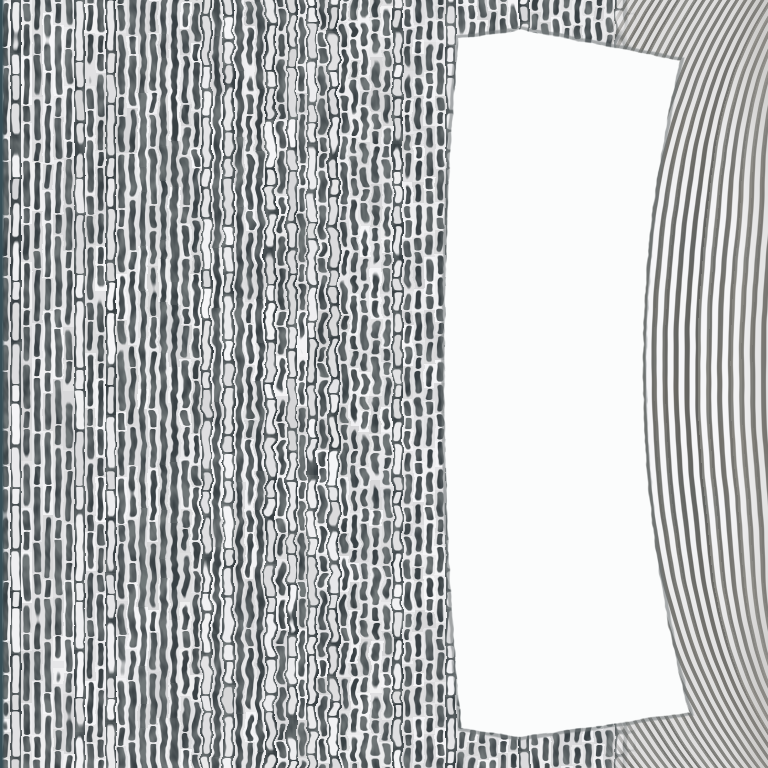
Give the GLSL for this pattern, as a Shadertoy shader.

```glsl
// Dark beaded stripes, a bowed blank panel and fine curved lines on the right.
const float PITCH = 0.0138;        // width of one stripe column
const float ARC_PITCH = 0.0142;    // spacing of the curved lines
const float MID_Y = 0.52;          // height at which the panel is narrowest
const float LEFT_X = 0.579;
const float RIGHT_X = 0.8375;
const float LEFT_BOW = 0.10;
const float RIGHT_BOW = 0.30;
const float ARC_FLARE = 0.80;      // extra bend of the arcs near the corners
const float PALE_SHARE = 0.30;     // share of columns with pale beads on dark
const vec3 PAPER = vec3(0.985, 0.99, 0.99);
const vec3 THREAD = vec3(0.965, 0.965, 0.972);
const vec3 SLATE = vec3(0.22, 0.25, 0.265);
const vec3 ASH = vec3(0.44, 0.465, 0.47);
const vec3 TEAL = vec3(0.22, 0.31, 0.34);
const vec3 TAUPE = vec3(0.47, 0.46, 0.435);

float hash(vec2 p) {
    vec3 q = fract(vec3(p.xyx) * 0.1031);
    q += dot(q, q.yzx + 33.33);
    return fract((q.x + q.y) * q.z);
}

float layeredSines(vec2 p) {
    float sum = 0.0, amp = 0.5;
    for (int i = 0; i < 3; i++) {
        sum += amp * sin(p.x + 1.7 * sin(p.y)) * cos(p.y - 0.6 * p.x);
        p = mat2(1.5, 1.1, -1.1, 1.5) * p + 2.3;
        amp *= 0.5;
    }
    return sum;
}

float roundBox(vec2 p, vec2 halfSize, float radius) {
    vec2 q = abs(p) - halfSize + radius;
    return length(max(q, 0.0)) + min(max(q.x, q.y), 0.0) - radius;
}

// Columns of capsules, most of them dark between pale strands.
vec3 beadedStripes(vec2 uv, float blur) {
    float wobble = mix(0.10, 0.42, smoothstep(0.02, 0.36, uv.x));
    wobble *= 1.0 - 0.5 * smoothstep(0.46, 0.57, uv.x);
    float u = uv.x / PITCH + wobble * layeredSines(uv * vec2(60.0, 75.0));
    float column = floor(u);
    float seed = hash(vec2(column, 7.0));
    float paleColumn = step(1.0 - PALE_SHARE, seed);

    float columnPos = clamp(column * PITCH, 0.0, 1.0);
    float nearPanel = smoothstep(0.26, 0.54, columnPos);
    float beadLength = mix(2.8 + 1.6 * hash(vec2(column, 3.0)), 2.0, nearPanel);
    float v = uv.y / (PITCH * beadLength) + seed * 17.0;
    v += 0.28 * sin(uv.y * 47.0 + column * 2.1) + 0.15 * sin(uv.y * 91.0 + seed * 6.0);
    float row = floor(v);
    float beadSeed = hash(vec2(column, row));

    // Some columns on the left stay as unbroken lines.
    float unbroken = step(seed, 0.32) * (1.0 - step(0.42, columnPos));
    vec2 p = vec2(fract(u) - 0.5, (fract(v) - 0.5) * beadLength);
    p.x += 0.10 * (beadSeed - 0.5) * p.y * (1.0 - unbroken);
    vec2 halfSize = vec2(0.24 + 0.08 * beadSeed, 0.5 * beadLength - 0.13);
    halfSize.x += 0.04 * paleColumn;
    halfSize.y += unbroken * 5.0;
    float bead = roundBox(p, halfSize, 0.24);
    float dark = smoothstep(blur, -blur, bead);
    dark = mix(dark, 1.0 - dark, paleColumn);

    float tone = 0.5 + 0.8 * layeredSines(uv * vec2(150.0, 70.0)) + 0.5 * (beadSeed - 0.5);
    vec3 ink = mix(SLATE, ASH, clamp(tone, 0.0, 1.0));
    vec3 strand = THREAD * mix(0.87, 1.0, hash(vec2(column, row + 31.0)));
    vec3 color = mix(strand, ink, dark);
    return mix(TEAL, color, smoothstep(0.002, 0.007, uv.x));
}

// Lines that follow the bowed right side and flare toward the corners.
vec3 curvedLines(vec2 uv, float blur) {
    float dy = uv.y - MID_Y;
    float flare = smoothstep(0.16, 0.46, abs(dy));
    float u = uv.x - RIGHT_BOW * dy * dy - ARC_FLARE * dy * dy * dy * dy;
    float line = (u - RIGHT_X) / ARC_PITCH * (1.0 + 0.30 * flare);
    line += 0.07 * layeredSines(uv * vec2(35.0, 28.0));
    float d = abs(fract(line) - 0.5);
    float pale = smoothstep(0.27 + blur, 0.27 - blur, d);
    float seed = hash(vec2(floor(line), 5.0));
    vec3 ground = mix(TAUPE, ASH, 0.3 + 0.3 * layeredSines(uv * 19.0));
    ground *= 0.85 + 0.3 * seed;
    vec3 color = mix(ground, THREAD, pale);
    float haze = 0.28 * flare + 0.22 * smoothstep(0.94, 1.0, uv.x);
    return mix(color, vec3(0.64, 0.63, 0.61), haze);
}

// Signed distance to the blank panel, negative inside.
float panelDistance(vec2 uv) {
    float dy = uv.y - MID_Y;
    float left = LEFT_X + LEFT_BOW * dy * dy;
    float right = RIGHT_X + RIGHT_BOW * dy * dy;
    float top = min(0.950 + 0.14 * (uv.x - 0.60), 0.961 - 0.19 * (uv.x - 0.677));
    float bottom = max(0.052 - 0.16 * (uv.x - 0.603), 0.040 + 0.147 * (uv.x - 0.677));
    float sides = max(left - uv.x, uv.x - right);
    float ends = max(uv.y - top, bottom - uv.y);
    return max(sides, ends) + 0.0016 * layeredSines(uv * 85.0);
}

void mainImage(out vec4 fragColor, in vec2 fragCoord) {
    vec2 uv = fragCoord / iResolution.xy;
    float pixel = 1.0 / iResolution.y;
    float blur = 0.03 + 0.5 * pixel / PITCH;

    float rightField = smoothstep(0.79, 0.83, uv.x + 0.015 * layeredSines(uv * 40.0));
    vec3 color = mix(beadedStripes(uv, blur), curvedLines(uv, blur), rightField);

    float panel = panelDistance(uv);
    float outline = 1.0 - smoothstep(0.001, 0.004, abs(panel - 0.002));
    color = mix(color, ASH, 0.55 * outline);
    color = mix(color, PAPER, smoothstep(pixel, -pixel, panel));
    fragColor = vec4(clamp(color, 0.0, 1.0), 1.0);
}
```
